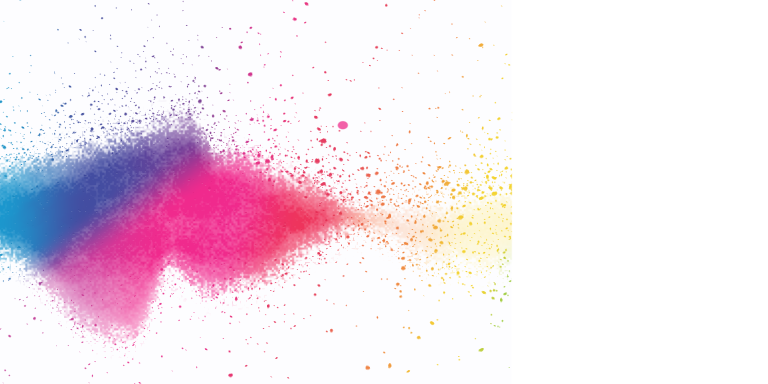
This background is drawn by a WebGL 2 fragment shader. Its source:

```glsl
#version 300 es
precision highp float;
// Burst of coloured powder: a rainbow dust cloud with flying specks on white.

#define PANEL_EDGE 1.333    // right limit of the powder, in canvas heights
#define SPECK_LAYERS 6
#define SPECK_AMOUNT 0.62
#define SPECK_SPREAD 0.085
#define GRAIN_SCALE 190.0
#define GRAIN_DEPTH 0.055
#define EDGE_WARP 0.065
#define WISP_SCALE 7.0

uniform vec2 u_resolution;
out vec4 outColor;

float hash(vec2 p) {
    return fract(sin(dot(p, vec2(127.1, 311.7))) * 43758.5453);
}

float valueNoise(vec2 p) {
    vec2 i = floor(p), f = fract(p);
    f = f * f * (3.0 - 2.0 * f);
    return mix(mix(hash(i), hash(i + vec2(1, 0)), f.x),
               mix(hash(i + vec2(0, 1)), hash(i + 1.0), f.x), f.y);
}

float fbm(vec2 p) {
    float sum = 0.0, gain = 0.5;
    for (int i = 0; i < 5; i++) {
        sum += gain * valueNoise(p);
        p = mat2(1.6, 1.2, -1.2, 1.6) * p + 7.3;
        gain *= 0.5;
    }
    return sum;
}

// Upper and lower outlines of the cloud, built from smooth ramps.
float cloudTop(float x) {
    return 0.57 + 0.12 * smoothstep(0.0, 0.49, x) - 0.09 * smoothstep(0.49, 0.57, x)
         - 0.14 * smoothstep(0.57, 0.98, x) + 0.03 * smoothstep(1.0, 1.3, x);
}

float cloudBottom(float x) {
    return 0.33 - 0.21 * smoothstep(0.0, 0.29, x) + 0.165 * smoothstep(0.34, 0.45, x)
         - 0.045 * smoothstep(0.44, 0.54, x) + 0.155 * smoothstep(0.57, 0.95, x)
         - 0.085 * smoothstep(0.95, 1.15, x);
}

// Blue to violet above a slanted border, magenta to yellow beyond it.
vec3 pigment(vec2 p) {
    vec3 cool = mix(vec3(0.08, 0.58, 0.80), vec3(0.24, 0.28, 0.62), smoothstep(0.0, 0.24, p.x));
    cool = mix(cool, vec3(0.43, 0.22, 0.58), smoothstep(0.24, 0.5, p.x));
    float x = p.x - 0.25 * (p.y - 0.43);
    vec3 warm = mix(vec3(0.78, 0.22, 0.60), vec3(0.94, 0.14, 0.54), smoothstep(0.2, 0.45, x));
    warm = mix(warm, vec3(0.93, 0.18, 0.34), smoothstep(0.58, 0.8, x));
    warm = mix(warm, vec3(0.97, 0.48, 0.22), smoothstep(0.83, 1.02, x));
    warm = mix(warm, vec3(0.99, 0.85, 0.14), smoothstep(1.03, 1.24, x));
    warm = mix(warm, vec3(0.62, 0.82, 0.22), smoothstep(1.29, 1.37, x) * smoothstep(0.6, 0.7, 1.0 - p.y));
    float border = 0.31 + 1.5 * (min(p.y, 0.63) - 0.43);
    return mix(cool, warm, smoothstep(-0.13, 0.11, p.x - border));
}

// Chance of a speck, fading away from the outlines.
float speckChance(vec2 p) {
    float above = p.y - cloudTop(p.x), below = cloudBottom(p.x) - p.y;
    float inside = mix(0.12, 0.4, smoothstep(0.8, 1.05, p.x));
    float chance = above > 0.0 ? exp(-above / SPECK_SPREAD)
                 : below > 0.0 ? 0.5 * exp(-below / (0.6 * SPECK_SPREAD)) : inside;
    return SPECK_AMOUNT * chance + 0.003;
}

vec3 addSpecks(vec3 color, vec2 p, float pixel) {
    for (int i = 0; i < SPECK_LAYERS; i++) {
        float k = float(i), angle = 0.4 + 1.1 * k;
        float cell = mix(0.011, 0.037, k / float(SPECK_LAYERS - 1));
        mat2 turn = mat2(cos(angle), sin(angle), -sin(angle), cos(angle));
        vec2 id = floor(turn * p / cell), seed = id + 37.0 * k;
        vec2 jitter = 0.25 + 0.5 * vec2(hash(seed + 1.7), hash(seed + 5.3));
        vec2 center = transpose(turn) * ((id + jitter) * cell);
        vec2 d = turn * (p - center);
        float size = hash(seed + 9.1);
        float radius = cell * mix(0.09, 0.23, size * size) * mix(0.65, 1.0, smoothstep(0.4, 0.9, center.x));
        d.y *= mix(1.0, 1.8, hash(seed + 3.9));
        float ragged = 0.35 * radius * (valueNoise(p * 260.0) - 0.5);
        float cover = smoothstep(-pixel, pixel, radius - length(d) + ragged);
        float present = step(hash(seed), speckChance(center));
        // Lit lower side of each chip
        float light = 0.3 * smoothstep(0.0, radius, center.y - p.y);
        color = mix(color, mix(pigment(center) * 0.96, vec3(1), light), cover * present * 0.92);
    }
    return color;
}

void main() {
    vec2 p = gl_FragCoord.xy / u_resolution.y;
    float pixel = 1.0 / u_resolution.y;
    float grain = valueNoise(p * GRAIN_SCALE);
    float warp = fbm(p * 11.0);
    float wisp = fbm(p * WISP_SCALE + 2.2 * warp);

    // Dust body with a grainy, uneven rim
    float depth = min(cloudTop(p.x) - p.y, p.y - cloudBottom(p.x));
    float rim = depth + EDGE_WARP * (warp - 0.48) + GRAIN_DEPTH * (grain - 0.5);
    float body = smoothstep(-0.018, 0.04, rim);
    float strength = mix(0.55, 1.0, smoothstep(0.0, 0.11, depth));
    float lowerLobe = (1.0 - smoothstep(0.22, 0.38, p.y)) * (1.0 - smoothstep(0.4, 0.52, p.x));
    strength *= 1.0 - 0.35 * lowerLobe;
    strength *= mix(1.0, 0.24, smoothstep(0.84, 1.06, p.x));
    strength *= 0.76 + 0.5 * wisp + 0.22 * (grain - 0.5);

    vec3 paper = vec3(0.994, 0.994, 1.0);
    vec3 color = mix(paper, pigment(p + 0.05 * (wisp - 0.5)), body * clamp(strength, 0.0, 0.97));

    // Loose dust and larger chips around the cloud
    float dust = smoothstep(0.72, 0.9, grain) * smoothstep(-0.07, 0.02, depth) * (1.0 - body);
    color = mix(color, pigment(p), 0.4 * dust);
    color = addSpecks(color, p, pixel);
    float chip = length((p - vec2(0.893, 0.674)) * vec2(1.0, 1.25)) + 0.006 * (warp - 0.5);
    color = mix(color, vec3(0.95, 0.38, 0.66), 1.0 - smoothstep(0.013 - pixel, 0.013 + pixel, chip));

    float blank = smoothstep(-pixel, pixel, p.x - PANEL_EDGE);
    outColor = vec4(mix(color, vec3(1), blank), 1.0);
}
```
